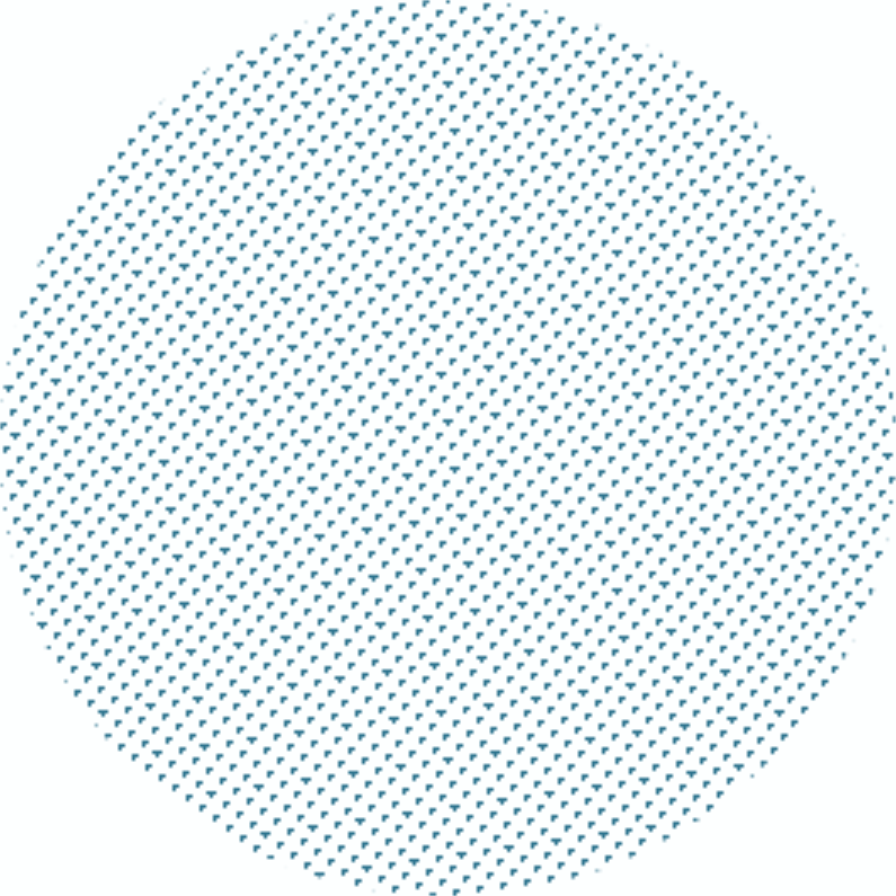
Reproduce this pattern procedurally as a WebGL 1 fragment shader.

```glsl
precision highp float;
// A white field with a disc of tiny teal flecks on a tilted square lattice.
// Flecks are small groups of grid cells, blended bilinearly for soft edges;
// every eighth fleck grows a left wing and becomes a small heart.

uniform vec2 u_resolution;

const float GRID = 265.0;                  // cells across the canvas
const vec2 ANCHOR = vec2(100.0, 100.0);    // cell of one heart, from top left
const vec2 STEP_UP = vec2(3.0, -4.0);      // lattice steps, in cells
const vec2 STEP_DOWN = vec2(4.0, 3.0);
const float DISC_RADIUS = 0.5;
const vec3 PAPER = vec3(0.994, 1.0, 1.0);
const vec3 TEAL = vec3(0.17, 0.45, 0.555);

// Lattice coordinates of a cell; whole numbers mark a fleck.
vec2 latticeCoord(vec2 cell) {
  vec2 rel = cell - ANCHOR;
  return vec2(dot(rel, STEP_UP), dot(rel, STEP_DOWN)) / dot(STEP_UP, STEP_UP);
}

float isWhole(float v) {
  return step(abs(fract(v + 0.5) - 0.5), 0.01);
}

float fleckAt(vec2 cell) {
  vec2 k = latticeCoord(cell);
  return isWhole(k.x) * isWhole(k.y);
}

// Hearts sit where k.x is even and k.x + k.y is a multiple of four.
float heartAt(vec2 cell) {
  vec2 k = latticeCoord(cell);
  return fleckAt(cell) * isWhole(k.x / 2.0) * isWhole((k.x + k.y) / 4.0);
}

// Ink of one cell: corner, right arm, lower arm and the heart's left wing.
float cellInk(vec2 cell) {
  float ink = fleckAt(cell);
  ink = max(ink, fleckAt(cell - vec2(1.0, 0.0)));
  ink = max(ink, fleckAt(cell - vec2(0.0, 1.0)));
  ink = max(ink, heartAt(cell + vec2(1.0, 0.0)));
  float edge = (DISC_RADIUS - distance((cell + 0.5) / GRID, vec2(0.5))) * GRID;
  return ink * clamp(edge + 0.5, 0.0, 1.0);
}

void main() {
  vec2 uv = gl_FragCoord.xy / u_resolution;
  vec2 p = vec2(uv.x, 1.0 - uv.y) * GRID - 0.5;
  vec2 base = floor(p);
  vec2 blend = p - base;

  // Bilinear blend of the four nearest cells
  float ink = 0.0;
  for (int j = 0; j < 2; j++) {
    for (int i = 0; i < 2; i++) {
      vec2 corner = vec2(float(i), float(j));
      vec2 weight = mix(1.0 - blend, blend, corner);
      ink += weight.x * weight.y * cellInk(base + corner);
    }
  }
  gl_FragColor = vec4(mix(PAPER, TEAL, ink), 1.0);
}
```
